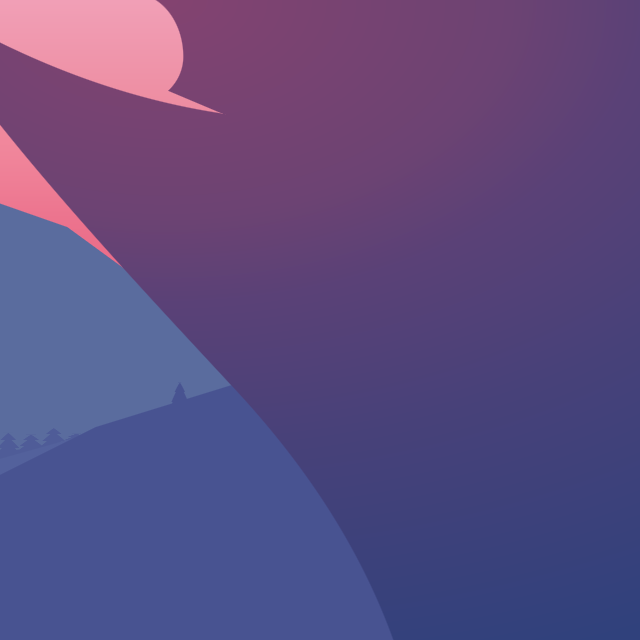
Reproduce this background procedurally as a Shadertoy shader.

```glsl
// Dusk valley: a curved twilight slope over wooded hills, a far mountain and a pink cloud.

// Twilight stops, from the warm centre outwards
const vec3 TWILIGHT_0 = vec3(0.515, 0.262, 0.440);
const vec3 TWILIGHT_1 = vec3(0.424, 0.262, 0.450);
const vec3 TWILIGHT_2 = vec3(0.355, 0.255, 0.465);
const vec3 TWILIGHT_3 = vec3(0.280, 0.253, 0.475);
const vec3 TWILIGHT_4 = vec3(0.190, 0.255, 0.488);
const vec2 GLOW_CENTRE = vec2(0.26, 0.0);
const float GLOW_STRETCH = 1.58;

const vec3 SKY_HIGH = vec3(0.945, 0.535, 0.615);
const vec3 SKY_LOW = vec3(0.920, 0.430, 0.540);
const vec3 CLOUD_HIGH = vec3(0.945, 0.625, 0.715);
const vec3 CLOUD_LOW = vec3(0.930, 0.550, 0.630);
const vec3 MOUNTAIN = vec3(0.352, 0.424, 0.620);
const vec3 WOODS = vec3(0.310, 0.362, 0.595);
const vec3 MIST = vec3(0.325, 0.380, 0.612);
const vec3 HILL = vec3(0.282, 0.325, 0.570);

const vec2 PUFF_CENTRE = vec2(0.2083, 0.0885);
const float PUFF_WIDTH = 0.0781;
const int TREE_COUNT = 4;
const float TREE_SPACING = 0.0355;

// Coverage of the region where d is negative
float cover(float d) {
    return clamp(0.5 - d * iResolution.y / 1.2, 0.0, 1.0);
}

// Cubic between two (y, x) points with end slopes m
float hermite(float y, vec2 a, vec2 b, vec2 m) {
    float h = b.x - a.x;
    float t = (y - a.x) / h;
    float s = t * t * (3.0 - 2.0 * t);
    return mix(a.y, b.y, s) + h * t * (1.0 - t) * (m.x * (1.0 - t) - m.y * t);
}

// Horizontal position of the slope that bounds the valley
float slopeEdge(float y) {
    vec2 top = vec2(0.195, 0.0), knee = vec2(0.6016, 0.361), foot = vec2(1.0, 0.6146);
    if (y < top.x) return (y - top.x) * 0.8;
    return y < knee.x ? hermite(y, top, knee, vec2(0.80, 0.93))
                      : hermite(y, knee, foot, vec2(0.94, 0.36));
}

vec3 twilight(vec2 p) {
    vec2 q = p - GLOW_CENTRE;
    float d = length(vec2(q.x / GLOW_STRETCH, q.y));
    vec3 c = mix(TWILIGHT_0, TWILIGHT_1, clamp(d / 0.34, 0.0, 1.0));
    c = mix(c, TWILIGHT_2, clamp((d - 0.34) / 0.13, 0.0, 1.0));
    c = mix(c, TWILIGHT_3, clamp((d - 0.47) / 0.23, 0.0, 1.0));
    return mix(c, TWILIGHT_4, clamp((d - 0.70) / 0.38, 0.0, 1.0));
}

// Rounded puff joined to a thin tail, cut by a curved underside
float cloudDistance(vec2 p) {
    vec2 q = p - PUFF_CENTRE;
    float puffHeight = q.y < 0.0 ? 0.099 : 0.0742;
    float puff = (length(vec2(max(q.x, 0.0) / PUFF_WIDTH, q.y / puffHeight)) - 1.0) * PUFF_WIDTH;
    float body = q.x < 0.0 ? q.x : puff;
    float tail = 0.142 + (p.x - 0.263) * 0.422 - p.y;
    float underside = p.y - (0.0664 + 0.49 * p.x - 0.4915 * p.x * p.x);
    return max(min(body, tail), underside * 0.92);
}

// Conifer hanging down from its tip; tiers add notched sides
float treeDistance(vec2 p, vec2 tip, vec2 size, float tiers, float notch) {
    float t = (p.y - tip.y) / size.y;
    float width = size.x * mix(pow(clamp(t, 0.0, 1.0), 0.8), fract(t * tiers), notch);
    return max(abs(p.x - tip.x) - width, max(-t, t - 1.0) * size.y);
}

float ridgeLine(float x) { return 0.708 - 0.19 * x; }

float woodsDistance(vec2 p) {
    float d = ridgeLine(p.x) - p.y;
    for (int i = 0; i < TREE_COUNT; i++) {
        float n = float(i);
        float x = 0.013 + n * TREE_SPACING;
        float height = 0.025 + 0.004 * cos(n * 3.14159) - 0.0015 * n * n;
        vec2 tip = vec2(x, ridgeLine(x) - height);
        d = min(d, treeDistance(p, tip, vec2(0.021, height + 0.006), 3.0, 0.35));
    }
    return d;
}

vec3 valley(vec2 p) {
    vec3 c = mix(SKY_HIGH, SKY_LOW, smoothstep(0.19, 0.41, p.y));
    float mountain = max(0.318 + 0.35 * p.x, 0.278 + 0.73 * p.x) - p.y;
    c = mix(c, MOUNTAIN, cover(mountain));
    c = mix(c, WOODS, cover(woodsDistance(p)));
    c = mix(c, MIST, cover(0.717 - 0.28 * p.x - p.y));
    float hill = max(0.742 - 0.50 * p.x, 0.7135 - 0.309 * p.x) - p.y;
    float loneTree = treeDistance(p, vec2(0.281, 0.598), vec2(0.0155, 0.038), 2.5, 0.12);
    return mix(c, HILL, cover(min(hill, loneTree)));
}

void mainImage(out vec4 fragColor, in vec2 fragCoord) {
    // Canvas units, with y measured down from the top
    vec2 p = fragCoord / iResolution.y;
    p.y = 1.0 - p.y;

    vec3 color = twilight(p);
    color = mix(color, valley(p), cover((p.x - slopeEdge(p.y)) * 0.75));
    vec3 cloud = mix(CLOUD_HIGH, CLOUD_LOW, clamp(p.y / 0.17, 0.0, 1.0));
    color = mix(color, cloud, cover(cloudDistance(p)));
    fragColor = vec4(color, 1.0);
}
```
